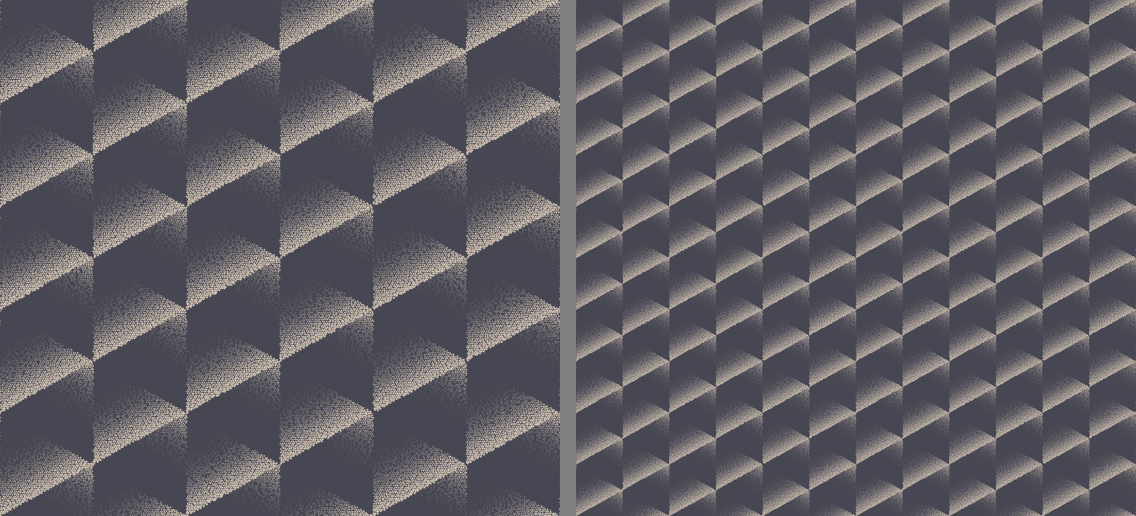
Left, the tile; right, the same tile 2 across and 2 down.
Write a Shadertoy shader that draws this pattern.

```glsl
#define FACES vec2(6.0, 5.0)        // columns and rows of faces
#define DOTS vec2(264.0, 280.0)     // stipple cells across and down, even
#define JITTER 0.44
#define FADE 0.80                   // share of a face reached by its shading
#define FALLOFF 3.7
#define TOP_TONE 0.80
#define SIDE_TONE 0.56
#define SOFTNESS 1.3                // width of a dot's edge in pixels
#define SLATE vec3(0.278, 0.278, 0.325)
#define CREAM vec3(0.855, 0.795, 0.720)

const float PI = 3.14159;

vec3 hash32(vec2 p) {
    vec3 q = fract(p.xyx * vec3(0.1031, 0.1030, 0.0973));
    q += dot(q, q.yxz + 33.33);
    return fract((q.xxy + q.yzz) * q.zyx);
}

// Ink density of the folded faces, uv in 0..1 over the canvas
float faceTone(vec2 uv) {
    vec2 p = uv * FACES;
    float column = floor(p.x);
    float x = p.x - column;
    float rise = fract(p.y - 0.5 * x - 0.5 * mod(column, 2.0));
    bool top = rise < 1.0 - x;
    // Top face fades from its lower edge, side face from its right corner
    float depth = top ? rise : 2.0 - x - rise;
    float shade = pow(max(1.0 - depth / FADE, 0.0), FALLOFF);
    return shade * (top ? TOP_TONE : SIDE_TONE);
}

// Threshold in 0..1 that spreads over each block of 2 by 2 cells in random order
float spreadRank(vec2 cell, float rnd) {
    float turn = floor(4.0 * hash32(floor(cell * 0.5) + 411.0).x);
    float place = mod(2.0 * cell.x + 3.0 * mod(cell.y, 2.0) + turn, 4.0);
    return (place + rnd) / 4.0;
}

// Coverage of the dot in one cell; lengths are in cell widths
float dotCoverage(vec2 p, vec2 cell, float shift, float cellHeight, float pixel) {
    vec2 wrapped = mod(cell, DOTS);
    vec3 rnd = hash32(wrapped);
    vec2 center = cell + vec2(0.5 + shift, 0.5) + JITTER * (rnd.xy - 0.5);
    float tone = faceTone(center / DOTS);
    if (tone < 0.001) return 0.0;

    // Thin the dots evenly in pale areas, enlarging those that stay
    float keep = min(1.0, 1.6 * pow(tone, 0.32));
    if (spreadRank(wrapped, rnd.z) > keep) return 0.0;
    float radius = sqrt(tone / keep * cellHeight / PI);

    // Dots below a pixel keep their ink by becoming fainter
    float edge = SOFTNESS * pixel;
    float drawn = max(radius, 0.5 * edge);
    float dist = length((p - center) * vec2(1.0, cellHeight));
    float ink = radius / drawn;
    return clamp((drawn - dist) / edge + 0.5, 0.0, 1.0) * ink * ink;
}

void mainImage(out vec4 fragColor, in vec2 fragCoord) {
    vec2 p = fragCoord / iResolution.xy * DOTS;
    float pixel = DOTS.x / iResolution.x;
    float cellHeight = pixel * iResolution.y / DOTS.y;

    // Staggered rows of jittered dots, overlapping like ink
    float bare = 1.0;
    for (int j = -1; j <= 1; j++) {
        float row = floor(p.y) + float(j);
        float shift = 0.5 * mod(row, 2.0);
        for (int i = -1; i <= 1; i++) {
            vec2 cell = vec2(floor(p.x - shift) + float(i), row);
            bare *= 1.0 - dotCoverage(p, cell, shift, cellHeight, pixel);
        }
    }
    fragColor = vec4(mix(CREAM, SLATE, bare), 1.0);
}
```
